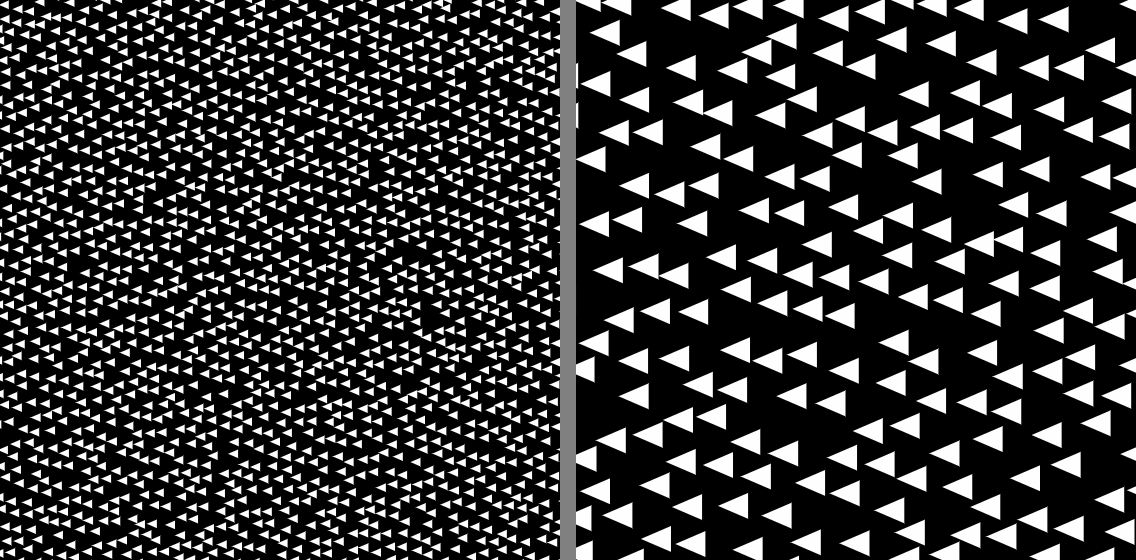
Left, the full canvas; right, a detail of the centre.
Reproduce this pattern procedurally as a Shadertoy shader.

```glsl
// Scattered white triangles, all pointing left, on black.
// A tilted, staggered lattice is jittered, then close neighbours push
// each other apart; the nearest triangle's distance gives the coverage.

const float CELL = 0.025;                  // lattice spacing
const vec2 TRIANGLE = vec2(0.0179, 0.0154); // width and height

vec2 hash22(vec2 p) {
    vec3 q = fract(p.xyx * vec3(0.1031, 0.1030, 0.0973));
    q += dot(q, q.yzx + 33.33);
    return fract((q.xx + q.yz) * q.zy);
}

// Jittered lattice point; odd rows are shifted by half a cell
vec2 jitteredPoint(vec2 id) {
    vec2 jitter = (hash22(id + 117.0) - 0.5) * 0.76;
    return id + 0.5 + vec2(0.5 * mod(id.y, 2.0), 0.0) + jitter;
}

// The same point after being pushed away from crowding neighbours
vec2 relaxedPoint(vec2 id) {
    vec2 center = jitteredPoint(id);
    vec2 push = vec2(0.0);
    for (int y = -1; y <= 1; y++)
    for (int x = -1; x <= 1; x++) {
        if (x == 0 && y == 0) continue;
        vec2 away = center - jitteredPoint(id + vec2(x, y));
        float gap = max(length(away), 0.001);
        push += away / gap * max(0.84 - gap, 0.0) * 0.5;
    }
    return center + clamp(push, -0.3, 0.3);
}

// Signed distance to a triangle with its tip at the left
float leftTriangle(vec2 p, vec2 size) {
    vec2 slopeNormal = normalize(vec2(-0.5 * size.y, size.x));
    float slope = dot(vec2(p.x + 0.5 * size.x, abs(p.y)), slopeNormal);
    return max(slope, p.x - 0.5 * size.x);
}

void mainImage(out vec4 fragColor, in vec2 fragCoord) {
    vec2 uv = fragCoord / iResolution.y;
    float pixel = 1.0 / iResolution.y;

    // Tilt the lattice only; the triangles stay upright
    float tilt = -0.27;
    mat2 toCanvas = mat2(cos(tilt), sin(tilt), -sin(tilt), cos(tilt));
    vec2 lattice = transpose(toCanvas) * uv / CELL;
    vec2 cell = floor(lattice);

    // Nearest triangle; the extra left column covers the row shift
    float dist = 1.0;
    for (int y = -1; y <= 1; y++)
    for (int x = -2; x <= 1; x++) {
        vec2 center = relaxedPoint(cell + vec2(x, y));
        vec2 offset = toCanvas * (lattice - center) * CELL;
        dist = min(dist, leftTriangle(offset, TRIANGLE));
    }

    float coverage = clamp(0.5 - dist / pixel, 0.0, 1.0);
    fragColor = vec4(vec3(0.995 * coverage), 1.0);
}
```
